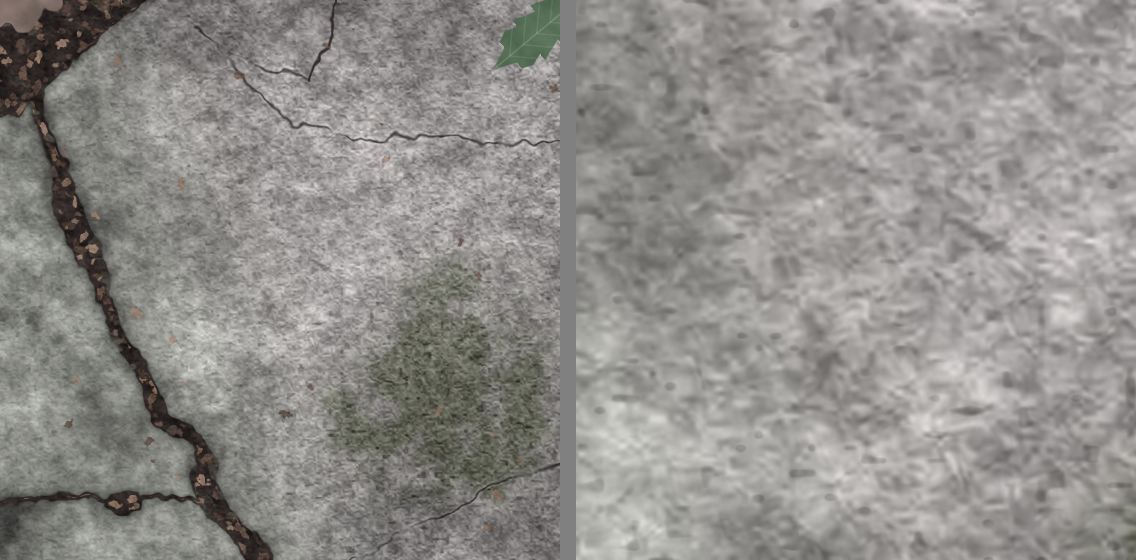
Left: the whole. Right: its middle third, enlarged.
This texture is drawn by a three.js fragment shader. Its source:

```glsl
// Weathered stone paving: grainy grey slabs split by a soil-filled joint,
// with hairline cracks, a moss stain, scattered chips and corner leaves.
// Layered value noise makes the stone; distance functions cut the joints.
#define STONE vec3(0.53, 0.524, 0.52)
#define SOIL vec3(0.17, 0.145, 0.14)
#define MOSS vec3(0.305, 0.315, 0.255)
#define CHIP_DARK vec3(0.3, 0.23, 0.2)
#define CHIP_PALE vec3(0.68, 0.56, 0.48)
#define LEAF_GREEN vec3(0.33, 0.42, 0.33)
#define LEAF_BROWN vec3(0.54, 0.47, 0.44)
#define GRAIN 0.24
#define RELIEF 0.1
#define MOTTLE 0.3
#define WARP 0.06
#define SOFT 0.0018

varying vec2 vUv;

float hash(vec2 p) {
  vec3 q = fract(p.xyx * 0.1031);
  q += dot(q, q.yzx + 33.33);
  return fract((q.x + q.y) * q.z);
}

float noise(vec2 p) {
  vec2 i = floor(p), f = fract(p);
  f = f * f * (3.0 - 2.0 * f);
  return mix(mix(hash(i), hash(i + vec2(1, 0)), f.x),
             mix(hash(i + vec2(0, 1)), hash(i + 1.0), f.x), f.y);
}

float fbm(vec2 p) {
  float sum = 0.0, amp = 0.5;
  for (int i = 0; i < 5; i++) {
    sum += amp * noise(p);
    p = mat2(1.6, 1.2, -1.2, 1.6) * p + 7.3;
    amp *= 0.5;
  }
  return sum;
}

float cover(float d) { return 1.0 - smoothstep(-SOFT, SOFT, d); }

float glow(vec2 p, float x, float y, float r) {
  vec2 d = (p - vec2(x, y)) / r;
  return exp(-dot(d, d));
}

float segment(vec2 p, float ax, float ay, float bx, float by) {
  vec2 a = vec2(ax, ay), ab = vec2(bx, by) - a;
  return length(p - a - ab * clamp(dot(p - a, ab) / dot(ab, ab), 0.0, 1.0));
}

// Randomly turned flakes, one per grid cell: x is coverage, y is tone
vec2 chips(vec2 p, float scale, float density, float radius) {
  vec2 g = p * scale, result = vec2(0);
  for (int k = 0; k < 9; k++) {
    vec2 cell = floor(g) + vec2(mod(float(k), 3.0), k / 3) - 1.0;
    float a = 6.28 * hash(cell + 3.7), size = radius * (0.5 + hash(cell + 9.1));
    vec2 d = g - cell - vec2(hash(cell + 17.0), hash(cell + 29.0));
    d = mat2(cos(a), sin(a), -sin(a), cos(a)) * d;
    d += 0.9 * size * (noise(g * 1.3 / radius) - 0.5);
    float m = cover((length(d * vec2(0.75, 1.3)) - size) / scale);
    if (hash(cell + 41.0) < density && m > result.x) result = vec2(m, hash(cell + 53.0));
  }
  return result;
}

vec3 chipColor(float tone) { return mix(CHIP_DARK, CHIP_PALE, tone); }

// Signed distance to the open joints and the bare soil corner
float joints(vec2 p) {
  float path = 0.46 - 0.744 * p.y + 0.328 * p.y * p.y + 0.045 * glow(p.yy, 0.2, 0.2, 0.07);
  float d = abs(p.x - path) * 0.8 - 0.006 - 0.013 * noise(vec2(p.y * 16.0, 2));
  d = min(d, segment(p, -0.1, 0.097, 0.37, 0.107) - 0.005);
  d = min(d, length((p - vec2(0.225, 0.1)) * vec2(0.75, 1.2)) - 0.026);
  return min(d, max((p.x - p.y + 0.75) * 0.7, 0.785 - p.y - 0.3 * p.x));
}

// Distance to the faint web of fine cracks
float hairlines(vec2 p) {
  float d = segment(p, 0.36, 0.96, 0.53, 0.775);
  d = min(d, segment(p, 0.53, 0.775, 0.72, 0.752));
  d = min(d, segment(p, 0.72, 0.752, 1.05, 0.73));
  d = min(d, segment(p, 0.39, 0.93, 0.55, 0.855));
  d = min(d, segment(p, 1.05, 0.2, 0.84, 0.11));
  return min(d, segment(p, 0.84, 0.11, 0.62, 0.0));
}

float stoneHeight(vec2 p) {
  p += 0.006 * vec2(noise(p * 70.0), noise(p * 70.0 + 11.0));
  return 0.5 * (noise(p * vec2(120, 150)) + noise(p * vec2(220, 250) + 31.0));
}

void main() {
  vec2 p = vUv;
  float broad = fbm(p * 5.0), mottle = fbm(p * 18.0 + 5.0), patchy = fbm(p * 48.0 + 23.0);
  vec2 w = p + WARP * (vec2(fbm(p * 9.0), fbm(p * 9.0 + 40.0)) - 0.5);
  w += 0.008 * (vec2(noise(p * 65.0), noise(p * 65.0 + 19.0)) - 0.5);
  float d = joints(w);

  // Stone: broad light and shade, then grain that is coarser to the right
  float height = stoneHeight(p), warm = smoothstep(0.3, 0.8, p.x + 0.4 * p.y);
  float light = 0.1 * glow(p, 0.58, 0.6, 0.32) + 0.09 * glow(p, 0.25, 0.8, 0.09);
  light += 0.3 * (broad - 0.47) + MOTTLE * (0.8 * mottle + patchy - 0.86);
  light -= 0.05 * glow(p, 0.0, 0.55, 0.25);
  float pits = 1.0 - smoothstep(0.06, 0.26, noise(p * vec2(95, 135) + 70.0));
  float grain = GRAIN * (height - 0.5) + RELIEF * (height - stoneHeight(p + vec2(0.001, 0.003)));
  grain -= 0.13 * pits * smoothstep(0.25, 0.5, patchy);
  grain *= mix(0.55, 1.0, warm) * (0.65 + 0.7 * broad);
  vec3 color = (STONE + light) * mix(vec3(0.975, 1, 0.96), vec3(1.01, 0.995, 0.995), warm);

  // Moss and damp stains, ragged and patchy
  float moss = glow(p, 0.82, 0.38, 0.16) + glow(p, 0.72, 0.24, 0.16) + 0.7 * glow(p, 0.92, 0.2, 0.12);
  moss *= 0.25 + 0.9 * smoothstep(0.25, 0.7, 0.6 * mottle + 0.4 * broad);
  moss = smoothstep(0.15, 1.1, moss * (0.1 + 1.3 * mottle + 0.5 * patchy));
  color = mix(color, MOSS + 0.5 * light, 0.85 * moss);
  float damp = glow(p, 0.02, 0.06, 0.07) + 0.6 * glow(p, 0.42, 0.22, 0.05);
  damp += 0.6 * glow(p, 0.72, 0.07, 0.09) + 0.4 * glow(p, 0.38, 0.93, 0.07);
  color *= 1.0 - 0.5 * damp * smoothstep(0.3, 0.6, mottle);
  color += grain;

  // Hairline cracks with a lit lip, and one sharp break
  float crack = hairlines(w);
  float sharp = min(segment(w, 0.592, 1.05, 0.585, 0.94), segment(w, 0.585, 0.94, 0.55, 0.855));
  color *= 1.0 - 0.5 * cover(crack - 0.0018) * smoothstep(0.15, 0.5, noise(p * 20.0));
  color *= 1.0 - 0.12 * exp(-crack / 0.008);
  color += 0.1 * cover(abs(crack - 0.005) - 0.002) * mottle;
  color = mix(color, SOIL, 0.9 * cover(sharp - 0.0024));

  // Scattered chips, then the joints with soil, stones and litter
  vec2 loose = chips(p, 20.0, 0.08, 0.12);
  color = mix(color, chipColor(loose.y) + 0.5 * grain, 0.75 * loose.x);
  color *= 1.0 - 0.35 * exp(-max(d, 0.0) / 0.009);
  vec3 soil = SOIL * (0.4 + 1.3 * patchy) + 0.5 * grain;
  vec2 lump = chips(p + 3.0, 24.0, 0.4, 0.33), litter = chips(p, 62.0, 0.6, 0.4);
  soil = mix(soil, vec3(0.31, 0.29, 0.26) * (0.6 + 0.6 * lump.y) + grain, 0.7 * lump.x);
  soil = mix(soil, chipColor(litter.y * litter.y) + grain, 0.8 * litter.x * cover(d + 0.004));
  color = mix(color, soil, cover(d));

  // Dry leaf and toothed green leaf in the upper corners
  float dry = length((w - vec2(0.03, 0.995)) * vec2(0.8, 1)) - 0.05;
  color = mix(color, LEAF_BROWN * (0.6 + 0.8 * mottle), cover(dry + 0.006 * sin(p.x * 95.0)));
  vec2 q = mat2(0.77, -0.64, 0.64, 0.77) * (p - vec2(0.88, 0.875));
  float blade = abs(q.y) - min(0.75 * q.x, 0.046) + 0.014 * fract(q.x * 24.0);
  float vein = cover(abs(q.y) - 0.001) + 0.4 * smoothstep(0.85, 1.0, sin((q.x - abs(q.y)) * 200.0));
  color = mix(color, LEAF_GREEN * (0.65 + 0.7 * mottle) + 0.12 * vein, cover(blade));

  gl_FragColor = vec4(clamp(color, 0.0, 1.0), 1);
}
```
